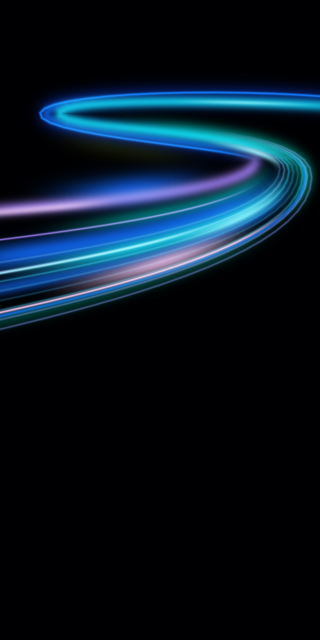
This background is drawn by a WebGL 1 fragment shader. Its source:

```glsl
precision highp float;
uniform vec2 u_resolution;

const vec3 CYAN = vec3(0.05, 0.75, 0.84);
const vec3 BLUE = vec3(0.06, 0.38, 0.92);
const vec3 DEEP_BLUE = vec3(0.02, 0.14, 0.50);
const vec3 TEAL = vec3(0.00, 0.40, 0.35);
const vec3 LAVENDER = vec3(0.62, 0.48, 0.95);
const vec3 PINK = vec3(0.86, 0.68, 0.86);
const vec3 ICE = vec3(0.60, 0.92, 1.00);
const vec3 OLIVE = vec3(0.07, 0.08, 0.00);
const vec3 BLACK = vec3(0.0, 0.0, 0.008);
const float LINE_WIDTH = 0.0034;
const float LOWER_LIMIT = 0.85;
const int STEPS = 32;
const int FILAMENTS = 8;

float hash(float n) {
  return fract(sin(n * 12.9898) * 43758.55);
}

vec2 cubic(vec2 a, vec2 b, vec2 c, vec2 d, float t) {
  float s = 1.0 - t;
  return s * s * s * a + 3.0 * s * t * (s * b + t * c) + t * t * t * d;
}

// S-shaped path: upper arm 0..1, middle arm 1..2, lower arm 2..3.
// The lane runs from the inside (0) to the outside (1) of the right bend.
vec2 path(float u, float lane) {
  vec2 leftBend = mix(vec2(0.125, 1.643), vec2(0.22, 1.646), lane);
  vec2 rightBend = mix(vec2(0.797, 1.497), vec2(0.974, 1.448), lane);
  if (u < 1.0) {
    return cubic(mix(vec2(1.02, 1.698), vec2(1.02, 1.654), lane),
                 mix(vec2(0.65, 1.727), vec2(0.65, 1.667), lane),
                 mix(vec2(0.125, 1.708), vec2(0.22, 1.682), lane), leftBend, u);
  }
  if (u < 2.0) {
    return cubic(leftBend, mix(vec2(0.13, 1.57), vec2(0.22, 1.596), lane),
                 mix(vec2(0.785, 1.536), vec2(0.974, 1.635), lane), rightBend, u - 1.0);
  }
  return cubic(rightBend, mix(vec2(0.797, 1.414), vec2(0.974, 1.232), lane),
               mix(vec2(0.39, 1.375), vec2(0.469, 1.083), lane),
               mix(vec2(0.0, 1.344), vec2(0.0, 0.971), lane), u - 2.0);
}

// Soft stroke along one lane, fading at both ends of its range
float strand(vec2 p, float lane, float width, float start, float end, float fade) {
  float w = max(width, 0.75 / u_resolution.x);
  float glow = 0.0;
  vec2 a = path(start, lane);
  for (int i = 1; i <= STEPS; i++) {
    float k = float(i) / float(STEPS);
    vec2 b = path(mix(start, end, k), lane);
    vec2 ab = b - a;
    float h = clamp(dot(p - a, ab) / max(dot(ab, ab), 1e-7), 0.0, 1.0);
    vec2 d = p - a - h * ab;
    float along = k - (1.0 - h) / float(STEPS);
    float envelope = smoothstep(0.0, fade, along) * smoothstep(0.0, fade, 1.0 - along);
    glow = max(glow, envelope * exp(-dot(d, d) / (w * w)));
    a = b;
  }
  return glow;
}

vec3 screen(vec3 base, vec3 light) {
  return 1.0 - (1.0 - base) * (1.0 - min(light, 1.0));
}

void main() {
  vec2 p = gl_FragCoord.xy / u_resolution * vec2(1.0, 2.0);
  vec3 color = BLACK;

  if (p.y > LOWER_LIMIT) {
    // Broad glows of the upper and middle arms
    color = screen(color, OLIVE * strand(p, -0.5, 0.035, 1.2, 1.8, 0.4));
    color = screen(color, DEEP_BLUE * 0.8 * strand(p, 0.3, 0.036, -0.4, 2.0, 0.2));
    color = screen(color, CYAN * 0.9 * strand(p, 0.65, 0.017, -0.4, 2.15, 0.2));
    color = screen(color, BLUE * 0.6 * strand(p, 0.2, 0.014, 0.5, 2.0, 0.25));
    color = screen(color, TEAL * strand(p, 0.9, 0.026, 1.2, 2.3, 0.3));

    // Broad bands of the lower arm
    color = screen(color, BLUE * 0.85 * strand(p, -0.08, 0.045, 2.3, 2.95, 0.5));
    color = screen(color, LAVENDER * 0.8 * strand(p, 0.0, 0.022, 1.75, 3.3, 0.25));
    color = screen(color, PINK * 0.7 * strand(p, 0.02, 0.012, 2.65, 3.3, 0.3));
    color = screen(color, TEAL * 0.9 * strand(p, 0.22, 0.024, 1.95, 2.95, 0.35));
    color = screen(color, BLUE * 0.9 * strand(p, 0.40, 0.038, 2.0, 3.3, 0.3));
    color = screen(color, CYAN * 0.9 * strand(p, 0.54, 0.027, 1.95, 3.05, 0.35));
    color = screen(color, BLUE * 0.65 * strand(p, 0.66, 0.022, 2.0, 3.3, 0.25));
    color = screen(color, PINK * 0.9 * strand(p, 0.77, 0.027, 2.3, 2.92, 0.5));
    color = screen(color, TEAL * 0.5 * strand(p, 0.93, 0.026, 2.15, 3.3, 0.3));

    // Bright highlights near the bends
    color = screen(color, ICE * 0.8 * strand(p, 0.4, 0.009, 1.6, 2.05, 0.5));
    color = screen(color, ICE * 0.7 * strand(p, 0.58, 0.014, 2.1, 2.6, 0.5));
    color = screen(color, ICE * 0.6 * strand(p, 0.65, 0.006, 0.0, 0.45, 0.5));

    // Sharp accent lines
    color = screen(color, BLUE * strand(p, 0.0, LINE_WIDTH * 1.2, -0.4, 2.05, 0.15));
    color = screen(color, LAVENDER * 0.8 * strand(p, 0.25, LINE_WIDTH, 2.15, 3.3, 0.3));
    color = screen(color, ICE * 0.9 * strand(p, 0.53, LINE_WIDTH * 1.3, 2.4, 3.3, 0.3));
    color = screen(color, PINK * strand(p, 0.86, LINE_WIDTH * 1.2, 2.15, 3.3, 0.25));
    color = screen(color, BLUE * 0.8 * strand(p, 0.89, LINE_WIDTH * 1.8, 1.7, 3.3, 0.2));

    // Fine filaments spread across the outer lanes
    for (int i = 0; i < FILAMENTS; i++) {
      float n = float(i);
      float lane = mix(0.44, 1.0, n / float(FILAMENTS - 1));
      vec3 tint = mix(CYAN, LAVENDER, hash(n + 4.0));
      float strength = mix(0.25, 0.5, hash(n + 9.0));
      color = screen(color, tint * strength * strand(p, lane, LINE_WIDTH, 1.5, 3.3, 0.2));
    }
  }
  gl_FragColor = vec4(color, 1.0);
}
```
